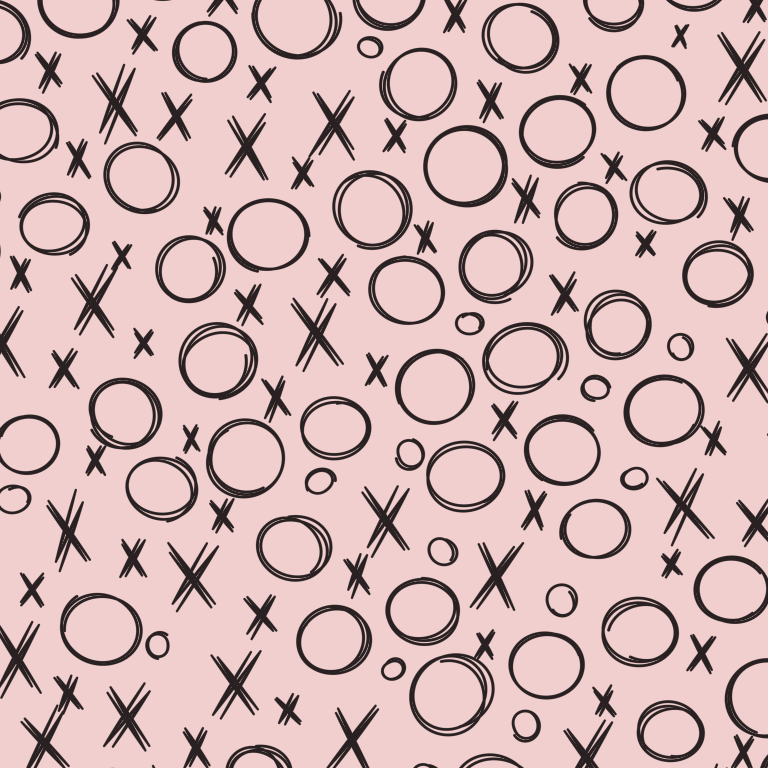
A WebGL 2 fragment shader for this pattern:

```glsl
#version 300 es
precision highp float;
// Hand-scribbled noughts and crosses in dark ink on pink paper.
// A tilted cellular grid alternates large and small marks; each mark grows until it
// meets its neighbours. Rings are wobbling spirals, crosses are pairs of zigzags.
uniform vec2 u_resolution;
out vec4 fragColor;

const float TAU = 6.2831853;
const float CELLS = 11.0;

vec3 hash3(vec2 p) {
    vec3 v = vec3(dot(p, vec2(127.1, 311.7)), dot(p, vec2(269.5, 183.3)), dot(p, vec2(419.2, 371.9)));
    return fract(sin(v) * 43758.545);
}

bool isLarge(vec2 cell) {
    return mod(cell.x + cell.y, 2.0) < 0.5;
}

// Jittered centre in xy, growth weight in z
vec3 site(vec2 cell) {
    vec3 h = hash3(cell);
    float weight = isLarge(cell) ? mix(0.85, 1.5, h.z) : mix(0.4, 0.75, h.z);
    return vec3(cell + 0.5 + 0.26 * (h.xy - 0.5), weight);
}

// Largest radius that keeps clear of the eight neighbours
float freeRadius(vec2 cell, vec3 self) {
    float radius = 0.75;
    for (int j = -1; j <= 1; j++)
    for (int i = -1; i <= 1; i++) {
        if (i == 0 && j == 0) continue;
        vec3 other = site(cell + vec2(i, j));
        float share = self.z / (self.z + other.z);
        radius = min(radius, distance(self.xy, other.xy) * share - 0.02);
    }
    return radius;
}

// Spiral of several turns whose radius drifts with layered sines
float ringDistance(vec2 q, float radius, vec3 h) {
    q *= vec2(0.97, 1.04);
    bool tiny = radius < 0.33;
    float turns = tiny ? 1.3 + 0.4 * h.y : 2.1 + 1.2 * h.y;
    float swing = tiny ? 0.15 : mix(0.045, 0.12, h.z);
    float start = TAU * h.z;
    float angle = mod(atan(q.y, q.x) - start, TAU);
    float d = 9.0;
    for (int k = -1; k <= 3; k++) {
        float t = clamp(angle + TAU * float(k), 0.0, TAU * turns);
        float wobble = sin(0.8 * t + 40.0 * h.x) + 0.5 * sin(1.87 * t + 30.0 * h.y);
        float r = radius * (1.0 + swing * (wobble - 1.4));
        d = min(d, length(q - r * vec2(cos(t + start), sin(t + start))));
    }
    return d;
}

// Pen stroke that thins toward both ends
float strokeDistance(vec2 p, vec2 a, vec2 b) {
    vec2 ab = b - a;
    float t = clamp(dot(p - a, ab) / dot(ab, ab), 0.0, 1.0);
    float fromMiddle = 2.0 * t - 1.0;
    return length(p - a - ab * t) + 0.01 * fromMiddle * fromMiddle - 0.005;
}

// Two narrow zigzags laid over each other
float crossDistance(vec2 q, float size, vec3 h) {
    float d = 9.0;
    for (float side = -1.0; side <= 1.0; side += 2.0) {
        float angle = side * mix(0.92, 1.1, h.y) + 0.25 * (h.z - 0.5);
        vec2 dir = vec2(cos(angle), sin(angle));
        vec2 p = vec2(dot(q, dir), dot(q, vec2(-dir.y, dir.x)));
        float spread = side < 0.0 ? 0.055 : mix(0.06, 0.12, h.z);
        vec2 last = vec2(0.0);
        for (int k = 0; k < 4; k++) {
            vec3 n = hash3(h.xy * 17.0 + vec2(float(k), side));
            float end = (k % 2 == 0) ? -1.0 : 1.0;
            vec2 tip = size * vec2(end * mix(0.72, 1.0, n.x), spread * (float(k) - 1.5 + 0.8 * (n.y - 0.5)));
            if (k > 0) d = min(d, strokeDistance(p, last, tip));
            last = tip;
        }
    }
    return d;
}

void main() {
    float canvas = min(u_resolution.x, u_resolution.y);
    mat2 tilt = mat2(cos(0.42), sin(0.42), -sin(0.42), cos(0.42));
    vec2 p = tilt * (gl_FragCoord.xy / canvas) * CELLS + 3.0;
    vec2 home = floor(p);

    // Nearest ink line among the surrounding marks
    float d = 9.0;
    for (int j = -1; j <= 1; j++)
    for (int i = -1; i <= 1; i++) {
        vec2 cell = home + vec2(i, j);
        vec3 mark = site(cell);
        vec2 q = (p - mark.xy) * tilt;
        if (length(q) > 1.0) continue;
        float radius = freeRadius(cell, mark);
        vec3 h = hash3(cell + 50.0);
        bool large = isLarge(cell);
        if (h.x < (large ? 0.68 : 0.36))
            d = min(d, ringDistance(q, radius * (large ? 1.0 : 0.85), h));
        else
            d = min(d, crossDistance(q, min(radius * 1.2, 0.62), h));
    }

    float pixel = CELLS / canvas;
    float ink = 1.0 - smoothstep(-0.75 * pixel, 0.75 * pixel, d - 0.021);
    vec3 paperPink = vec3(0.95, 0.81, 0.81);
    vec3 inkBrown = vec3(0.16, 0.13, 0.13);
    fragColor = vec4(mix(paperPink, inkBrown, ink), 1.0);
}
```
